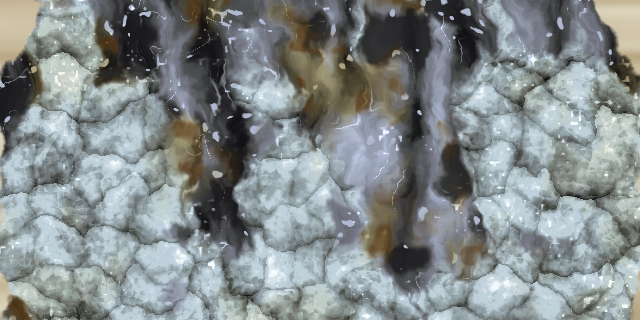
Write a Shadertoy shader that draws this texture.

```glsl
vec2 hash2(vec2 p) {
    vec3 q = fract(vec3(p.xyx) * vec3(0.1031, 0.1030, 0.0973));
    q += dot(q, q.yzx + 33.33);
    return fract((q.xx + q.yz) * q.zy);
}

float noise(vec2 p) {
    vec2 i = floor(p), f = fract(p);
    f = f * f * (3.0 - 2.0 * f);
    float low = mix(hash2(i).x, hash2(i + vec2(1, 0)).x, f.x);
    float high = mix(hash2(i + vec2(0, 1)).x, hash2(i + vec2(1, 1)).x, f.x);
    return mix(low, high, f.y);
}

float fbm(vec2 p) {
    float sum = 0.0, amp = 0.5;
    for (int i = 0; i < 5; i++) {
        sum += amp * noise(p);
        p = mat2(1.6, 1.2, -1.2, 1.6) * p + 17.3;
        amp *= 0.5;
    }
    return sum / 0.97;
}

// Voronoi cell: offset from its centre (xy), gap to the border (z), random id (w)
vec4 cells(vec2 p) {
    vec2 base = floor(p), nearest = vec2(0);
    float d1 = 9.0, d2 = 9.0, id = 0.0;
    for (int y = -1; y <= 1; y++)
    for (int x = -1; x <= 1; x++) {
        vec2 cell = base + vec2(x, y);
        vec2 offset = p - cell - 0.1 - 0.8 * hash2(cell + 40.0);
        float d = length(offset);
        if (d < d1) {
            d2 = d1; d1 = d;
            nearest = offset;
            id = hash2(cell + 91.0).x;
        } else d2 = min(d2, d);
    }
    return vec4(nearest, d2 - d1, id);
}

float blob(vec2 p, vec2 centre, vec2 radius) {
    vec2 q = (p - centre) / radius;
    return exp(-dot(q, q));
}

// Tilted crystal faces, softened along their borders
float facets(vec2 p) {
    vec4 c = cells(p);
    float angle = 40.0 * c.w;
    float tilt = dot(c.xy, vec2(cos(angle), sin(angle)));
    float rim = 1.0 - smoothstep(0.0, 0.14, c.z);
    return (0.8 * (c.w - 0.5) + 0.9 * tilt) * smoothstep(0.0, 0.18, c.z) + 0.12 * rim;
}

// Rounded lumps lit from above with shaded cracks
float lumps(vec2 p) {
    vec4 c = cells(p);
    float crack = 1.0 - smoothstep(0.0, 0.25, c.z);
    return 0.16 * (c.w - 0.5) + 0.22 * c.y - 0.3 * dot(c.xy, c.xy) - 0.14 * crack;
}

// Loose round grains, present in a share of the cells
float grains(vec2 p, float share) {
    vec4 c = cells(p);
    float radius = 0.15 + 0.25 * fract(c.w * 57.0);
    return (1.0 - smoothstep(radius * 0.6, radius, length(c.xy))) * step(1.0 - share, c.w);
}

float crystalCover(vec2 p, vec2 w) {
    float cover = 0.54 + 1.5 * (fbm(w * vec2(4.5, 3.2) + 3.0) - 0.5);
    cover += 0.30 * blob(p, vec2(0.25, 0.28), vec2(0.45, 0.38));
    cover += 0.42 * blob(p, vec2(1.72, 0.45), vec2(0.20, 0.36));
    cover += 0.34 * blob(p, vec2(0.82, 0.63), vec2(0.18, 0.13));
    cover += 0.32 * blob(p, vec2(1.45, 0.04), vec2(0.32, 0.13));
    cover -= 0.32 * blob(p, vec2(1.20, 0.95), vec2(0.32, 0.38));
    cover -= 0.32 * blob(p, vec2(0.42, 0.92), vec2(0.20, 0.18));
    return cover - 0.25 * blob(p, vec2(1.97, 0.45), vec2(0.07, 0.50));
}

vec3 mineralRamp(float tone) {
    vec3 c = mix(vec3(0.07, 0.07, 0.08), vec3(0.29, 0.31, 0.29), smoothstep(0.02, 0.30, tone));
    c = mix(c, vec3(0.44, 0.47, 0.48), smoothstep(0.28, 0.47, tone));
    c = mix(c, vec3(0.58, 0.64, 0.66), smoothstep(0.45, 0.64, tone));
    c = mix(c, vec3(0.75, 0.82, 0.86), smoothstep(0.62, 0.81, tone));
    return mix(c, vec3(0.97, 0.99, 1.0), smoothstep(0.84, 1.08, tone));
}

void mainImage(out vec4 fragColor, in vec2 fragCoord) {
    vec2 p = fragCoord / iResolution.y;
    vec2 w = p + 0.13 * (vec2(fbm(p * 7.0), fbm(p * 7.0 + 31.0)) - 0.5);
    float crystal = smoothstep(0.40, 0.56, crystalCover(p, w));

    // Pale granular crystal
    float focus = 0.5 + 0.7 * noise(p * 5.0 + 60.0);
    float pale = 0.77 + lumps(w * 7.5) + 0.6 * (fbm(p * 14.0) - 0.5);
    pale += focus * (0.17 * facets(w * 25.0) + 0.14 * facets(p * 52.0 + 8.0));

    // Smooth wet matrix running downwards, with black pits
    float flow = fbm(vec2(w.x * 11.0, w.y * 3.5) + 20.0);
    float wet = 0.40 + 1.1 * (flow - 0.5) + 0.05 * facets(w * 30.0);
    float pit = smoothstep(0.54, 0.68, fbm(w * vec2(8.0, 4.5) + 50.0));
    pit = max(pit, smoothstep(0.35, 0.7, blob(w, vec2(0.85, 0.46), vec2(0.09, 0.05))));
    pit = max(pit, smoothstep(0.35, 0.7, blob(w, vec2(1.28, 0.18), vec2(0.08, 0.07))));
    wet = mix(wet, 0.08, 0.85 * pit);
    float sheen = 1.0 - smoothstep(0.0, 0.025, abs(noise(w * vec2(24.0, 11.0)) - 0.5));
    wet += 0.4 * sheen * smoothstep(0.55, 0.8, noise(p * 13.0 + 5.0));
    float edgeGrit = smoothstep(1.82, 1.95, p.x);
    wet = mix(wet, 0.72, grains(w * 24.0, 0.16 + 0.4 * edgeGrit));

    // Tone, then olive and rust stains
    float tone = mix(wet, pale, crystal);
    float glint = smoothstep(0.80, 0.95, noise(p * 75.0)) * smoothstep(0.5, 0.75, noise(p * 9.0 + 80.0));
    tone += 0.4 * glint;
    vec3 color = mineralRamp(tone);
    color *= mix(vec3(1.02, 0.98, 1.06), vec3(1.0), crystal);
    float stain = smoothstep(0.50, 0.68, fbm(w * vec2(6.0, 4.0) + 70.0)) * (1.0 - 0.75 * crystal);
    color *= mix(vec3(1.0), vec3(1.0, 0.90, 0.62), stain);
    float rust = stain * smoothstep(0.52, 0.68, noise(p * 15.0 + 12.0)) * (1.0 - crystal);
    color = mix(color, vec3(0.34, 0.21, 0.07), 0.6 * rust);

    // Blurred wooden ground beyond the rock outline
    float halfWidth = 1.02 - 0.14 * smoothstep(0.68, 0.95, p.y) - 0.03 * (1.0 - smoothstep(0.0, 0.25, p.y));
    float inside = halfWidth - abs(p.x - 1.0) + 0.12 * (fbm(p * 9.0 + 44.0) - 0.5);
    float grain = noise(vec2(p.x * 2.0, p.y * 28.0));
    vec3 wood = mix(vec3(0.72, 0.65, 0.51), vec3(0.87, 0.84, 0.75), grain);
    fragColor = vec4(mix(wood, color, smoothstep(-0.008, 0.012, inside)), 1.0);
}
```
